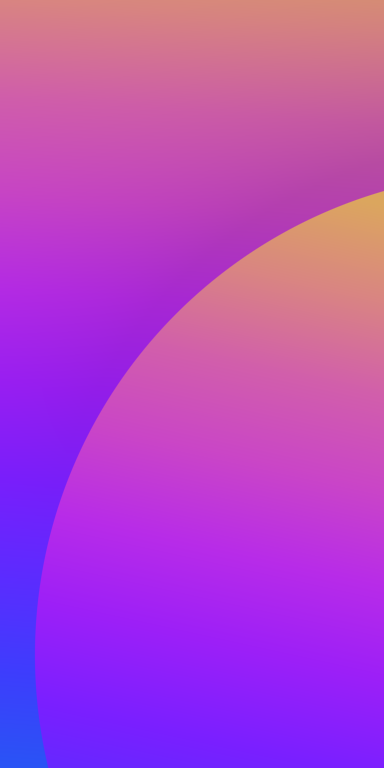
This background is drawn by a Shadertoy shader. Its source:

```glsl
// A large disc rises from the lower right over a tall sunset gradient.
// Disc and backdrop share one colour ramp, sampled along slightly tilted
// axes; a soft shadow above the disc lifts it off the backdrop.

const int KEY_COUNT = 10;

// Ramp from blue through violet and pink to amber, evenly spaced keys
const vec3 RAMP[KEY_COUNT] = vec3[KEY_COUNT](
    vec3(0.16, 0.33, 0.96),
    vec3(0.24, 0.24, 0.99),
    vec3(0.36, 0.17, 1.00),
    vec3(0.48, 0.12, 1.00),
    vec3(0.61, 0.12, 0.97),
    vec3(0.72, 0.17, 0.91),
    vec3(0.79, 0.27, 0.78),
    vec3(0.82, 0.37, 0.67),
    vec3(0.85, 0.52, 0.51),
    vec3(0.86, 0.65, 0.37)
);

// Colour at a position measured in ramp keys
vec3 rampColor(float position) {
    float t = clamp(position, 0.0, float(KEY_COUNT - 1));
    int key = min(int(t), KEY_COUNT - 2);
    return mix(RAMP[key], RAMP[key + 1], t - float(key));
}

// Ramp position rising along a tilted axis
float tiltedAxis(vec2 p, float start, vec2 slope) {
    return start + dot(p, slope);
}

float circleDistance(vec2 p, vec2 center, float radius) {
    return length(p - center) - radius;
}

// Darkening factor that fades with distance from a shape
float softShadow(float distanceToShape, float strength, float spread) {
    return 1.0 - strength * exp(-max(distanceToShape, 0.0) / spread);
}

void mainImage(out vec4 fragColor, in vec2 fragCoord) {
    // Canvas height is one unit
    vec2 p = fragCoord / iResolution.y;
    float pixel = 1.0 / iResolution.y;

    vec2 discCenter = vec2(0.6745, 0.147);
    float discRadius = 0.629;
    float disc = circleDistance(p, discCenter, discRadius);

    // Backdrop with the shadow cast upward
    vec3 backdrop = rampColor(tiltedAxis(p, 0.0, vec2(0.6, 8.0)));
    vec2 shadowCenter = discCenter + vec2(0.0, 0.04);
    float shadowDistance = circleDistance(p, shadowCenter, discRadius);
    float shadowStrength = 0.11 * smoothstep(0.2, 0.75, p.y);
    backdrop *= softShadow(shadowDistance, shadowStrength, 0.12);

    // Disc with the ramp shifted toward its warm end
    vec3 discColor = rampColor(tiltedAxis(p, 2.2, vec2(1.77, 8.08)));

    float coverage = 1.0 - smoothstep(-0.75 * pixel, 0.75 * pixel, disc);
    fragColor = vec4(mix(backdrop, discColor, coverage), 1.0);
}
```
